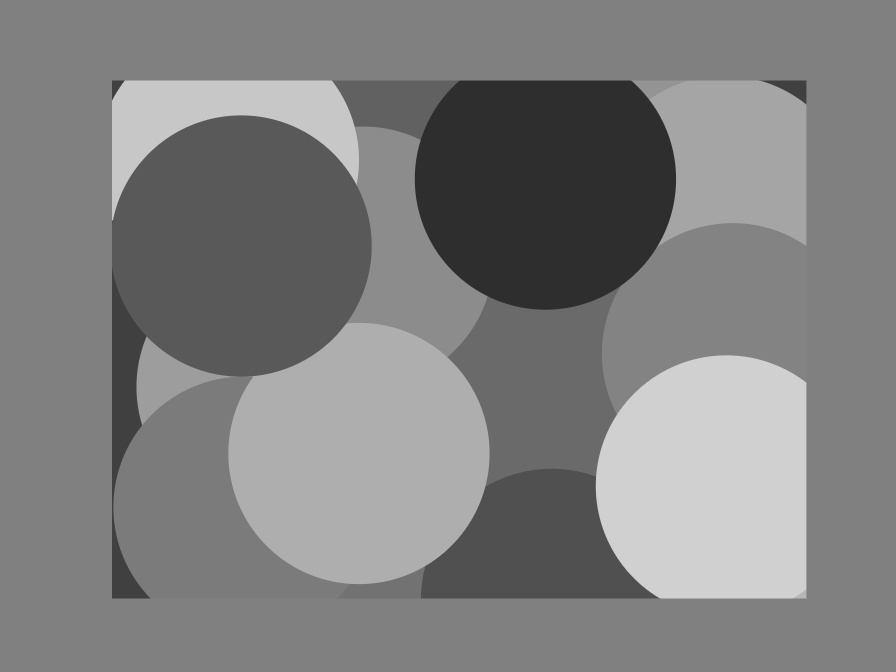
Write a Shadertoy shader that draws this background.

```glsl
const int   DISC_COUNT   = 20;
const float DISC_RADIUS  = 0.1944;               // in canvas heights
const vec2  PANEL_MIN    = vec2(0.125, 0.1094);  // canvas fractions
const vec2  PANEL_MAX    = vec2(0.900, 0.8802);
const float MARGIN_GREY  = 0.502;
const float BACKDROP     = 0.25;
const float DARKEST      = 0.18;
const float LIGHTEST     = 0.815;
const vec2  FIRST_CENTRE = vec2(0.141, 0.628);   // panel fractions
const vec2  CENTRE_STEP  = vec2(0.7549, 0.5698); // low-discrepancy step
const float JITTER       = 0.13;

// Position of each disc's grey on the even ramp, front disc first
const int GREY_RANK[DISC_COUNT] = int[DISC_COUNT](
    5, 19, 0, 15, 18, 10, 4, 11, 9, 14,
    7, 6, 13, 16, 2, 8, 1, 3, 12, 17);

vec2 hash2(float n) {
    vec3 p = fract(vec3(n) * vec3(0.1031, 0.1030, 0.0973));
    p += dot(p, p.yzx + 33.33);
    return fract((p.xx + p.yz) * p.zy);
}

// Signed distance to an axis-aligned box
float boxDistance(vec2 p, vec2 halfSize) {
    vec2 d = abs(p) - halfSize;
    return length(max(d, 0.0)) + min(max(d.x, d.y), 0.0);
}

// One-pixel smooth coverage from a signed distance
float coverage(float d, float pixel) {
    return clamp(0.5 - d / pixel, 0.0, 1.0);
}

// Scattered centre of a disc, in panel fractions
vec2 discCentre(int i) {
    vec2 scattered = fract(FIRST_CENTRE + float(i) * CENTRE_STEP);
    return scattered + JITTER * (hash2(float(i) + 1.0) - 0.5);
}

float discGrey(int i) {
    return mix(DARKEST, LIGHTEST, float(GREY_RANK[i]) / float(DISC_COUNT - 1));
}

void mainImage(out vec4 fragColor, in vec2 fragCoord) {
    float pixel = 1.0 / iResolution.y;
    vec2 p = fragCoord * pixel;
    vec2 canvas = vec2(iResolution.x * pixel, 1.0);
    vec2 panelMin = PANEL_MIN * canvas;
    vec2 panelMax = PANEL_MAX * canvas;

    // Stack the discs from back to front
    float grey = BACKDROP;
    for (int i = DISC_COUNT - 1; i >= 0; i--) {
        vec2 centre = mix(panelMin, panelMax, discCentre(i));
        float d = length(p - centre) - DISC_RADIUS;
        grey = mix(grey, discGrey(i), coverage(d, pixel));
    }

    // Crop to the panel; the plain margin wraps without a seam
    float d = boxDistance(p - 0.5 * (panelMin + panelMax), 0.5 * (panelMax - panelMin));
    grey = mix(MARGIN_GREY, grey, coverage(d, pixel));

    fragColor = vec4(vec3(grey), 1.0);
}
```
